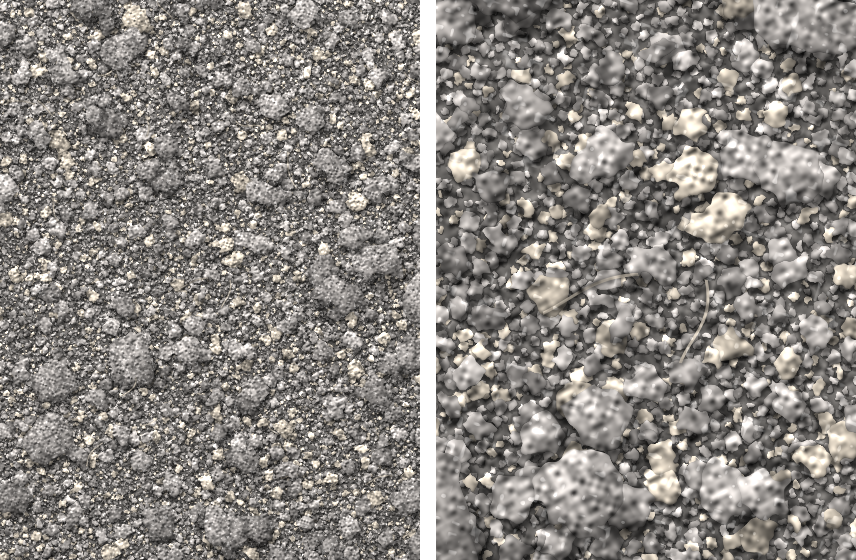
Left, the full canvas; right, a detail of the centre.
Reproduce this texture procedurally as a Shadertoy shader.

```glsl
// Dry crumbly soil: grey clods, pale tan stones, fine grit and a few thin roots.
#define LAYERS 6
#define CRUMB_SIZE 0.0076
#define LAYER_GROWTH 1.66
#define TAN_SHARE 0.26
#define GRIT 1.12
#define RELIEF 0.75
#define SHADOW 0.44
#define ROOTS 16
#define GAP_COLOR vec3(0.33, 0.32, 0.31)
#define GREY_COLOR vec3(0.61, 0.59, 0.575)
#define TAN_COLOR vec3(0.89, 0.835, 0.755)
#define LIGHT vec3(-0.2, 0.5, 0.84)

const float TONE_CURVE = 0.85;

vec3 hash3(vec2 p) {
    vec3 q = fract(p.xyx * vec3(0.1031, 0.1030, 0.0973));
    q += dot(q, q.yxz + 33.33);
    return fract((q.xxy + q.yzz) * q.zyx);
}

float noise(vec2 p) {
    vec2 i = floor(p), f = fract(p);
    f = f * f * (3.0 - 2.0 * f);
    float low = mix(hash3(i).x, hash3(i + vec2(1, 0)).x, f.x);
    float high = mix(hash3(i + vec2(0, 1)).x, hash3(i + vec2(1, 1)).x, f.x);
    return mix(low, high, f.y);
}

vec2 warp(vec2 p) {
    return vec2(noise(p), noise(p + 47.3)) - 0.5;
}

mat2 rotation(float a) {
    return mat2(cos(a), sin(a), -sin(a), cos(a));
}

// Surface grit shared by all stones, octaves turned to hide their grids
float grit(vec2 p) {
    float coarse = noise(rotation(0.6) * p * 125.0 + 300.0);
    float fine = noise(rotation(1.1) * p * 275.0 + 500.0);
    return 0.43 * coarse + 0.57 * fine;
}

// Paints one grid of irregular stones, with their shadows, over the soil
void paintStones(inout vec3 soil, vec2 p, float size, float fill, float seed, float pixel) {
    vec2 g = rotation(seed * 0.7) * p / size + 150.0 + seed * 3.7;
    g += 0.28 * warp(g * 2.6) + 0.15 * warp(g * 6.5);
    vec2 cell = floor(g);
    float large = smoothstep(0.025, 0.09, size);
    for (int y = -1; y <= 1; y++)
    for (int x = -1; x <= 1; x++) {
        vec2 id = cell + vec2(x, y);
        vec3 place = hash3(id + seed * 17.0 + 5.0);
        vec3 form = hash3(id + seed * 17.0 + 91.0);
        vec3 tint = hash3(id + seed * 17.0 + 203.0);
        if (place.z > fill) continue;

        // Rounded, slightly boxy outline
        vec2 offset = g - id - 0.5 - 0.6 * (place.xy - 0.5);
        float radius = mix(0.28, 0.54, form.z * form.z);
        vec2 q = rotation(form.x * 6.2832) * offset;
        q.x *= mix(1.0, 1.4, form.y);
        float box = max(abs(q.x), abs(q.y)) * 1.1;
        float d = mix(length(q), box, 0.5) / radius;
        float mask = smoothstep(-0.7, 0.7, (1.0 - d) * radius * size / pixel);

        // Domed body lit from above; large clods are grey and even
        vec2 upright = offset * rotation(seed * 0.7);
        vec3 normal = normalize(vec3(0.8 * upright / radius, sqrt(max(1.0 - d * d, 0.0)) + 0.3));
        float lit = 0.38 + 0.74 * max(dot(normal, LIGHT), 0.0);
        vec3 grey = GREY_COLOR * mix(mix(0.74, 1.24, tint.y), 0.88, 0.6 * large);
        vec3 tan = TAN_COLOR * mix(0.78, 1.08, tint.y);
        float tanShare = TAN_SHARE * (1.0 - 0.9 * large);
        vec3 body = mix(grey, tan, step(tint.x, tanShare)) * lit;

        float shade = length(upright + vec2(-0.03, 0.11)) / radius;
        soil *= 1.0 - SHADOW * smoothstep(1.3, 0.8, shade);
        soil = mix(soil, body, mask);
    }
}

// Thin curved fibres scattered over the soil
void paintRoots(inout vec3 soil, vec2 p, float aspect, float pixel) {
    for (int i = 0; i < ROOTS; i++) {
        vec3 place = hash3(vec2(float(i), 311.0));
        vec3 form = hash3(vec2(float(i), 577.0));
        vec2 q = rotation(place.z * 6.2832) * (p - place.xy * vec2(aspect, 1.0));
        float reach = mix(0.012, 0.032, form.x);
        float curve = 0.005 * sin(q.x * mix(50.0, 110.0, form.y) + form.z * 6.0);
        float d = max(abs(q.y - curve) - 0.0007, abs(q.x) - reach);
        soil *= 1.0 - 0.3 * smoothstep(0.003, 0.0, d);
        soil = mix(soil, TAN_COLOR * 0.8, 0.75 * smoothstep(pixel, -0.3 * pixel, d));
    }
}

void mainImage(out vec4 fragColor, in vec2 fragCoord) {
    float pixel = 1.0 / iResolution.y;
    float aspect = iResolution.x * pixel;
    vec2 p = fragCoord * pixel;

    // Crumbs first, then ever larger and rarer stones
    vec3 soil = GAP_COLOR;
    float size = CRUMB_SIZE;
    for (int i = 0; i < LAYERS; i++) {
        float t = float(i) / float(LAYERS - 1);
        float fill = mix(0.18, 1.0, pow(1.0 - t, 1.3));
        paintStones(soil, p, size, fill, float(i) + 1.0, pixel);
        size *= LAYER_GROWTH;
    }
    paintRoots(soil, p, aspect, pixel);

    // Gritty relief, bright mineral specks and broad tone drift
    float grain = grit(p);
    float relief = grain - grit(p + LIGHT.xy * 0.005);
    soil *= 1.0 + GRIT * (grain - 0.5) + RELIEF * relief;
    soil += 0.2 * smoothstep(0.72, 0.92, noise(rotation(0.3) * p * 300.0 + 171.0));
    soil *= 0.98 + 0.06 * p.y;
    soil = 0.98 * pow(max(soil, 0.0), vec3(TONE_CURVE));

    fragColor = vec4(clamp(soil, 0.0, 1.0), 1.0);
}
```
